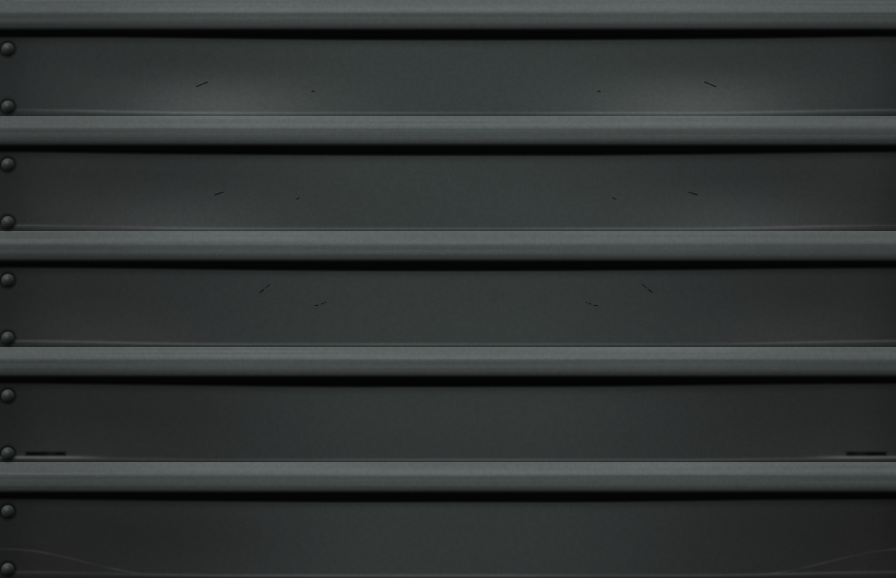
A WebGL 1 fragment shader for this texture:

```glsl
precision highp float;

// Dark painted steel siding: five horizontal courses, each a bright rolled lip,
// a black shadow gap and a flat panel. Courses share one profile along y; noise,
// mirrored dents, nicks and a left column of rivets add the wear.

uniform vec2 u_resolution;

const float COURSES = 5.0;
const float MIRROR_X = 0.509;
const vec3 SHADOW = vec3(0.018, 0.020, 0.020);
const vec3 DARK_STEEL = vec3(0.143, 0.148, 0.147);
const vec3 MID_STEEL = vec3(0.206, 0.226, 0.223);
const vec3 RIB_STEEL = vec3(0.262, 0.282, 0.280);
const vec3 LIP_STEEL = vec3(0.352, 0.373, 0.371);

float hash(vec2 p) {
  vec3 q = fract(vec3(p.xyx) * 0.1031);
  q += dot(q, q.yzx + 33.33);
  return fract((q.x + q.y) * q.z);
}

float noise(vec2 p) {
  vec2 i = floor(p), f = fract(p);
  f = f * f * (3.0 - 2.0 * f);
  return mix(mix(hash(i), hash(i + vec2(1.0, 0.0)), f.x),
             mix(hash(i + vec2(0.0, 1.0)), hash(i + 1.0), f.x), f.y);
}

float bump(float x, float center, float width) {
  float d = (x - center) / width;
  return exp(-d * d);
}

float fill(float d, float soft) {
  return 1.0 - smoothstep(-soft, soft, d);
}

float segment(vec2 p, vec2 a, vec2 b) {
  vec2 pa = p - a, ba = b - a;
  return length(pa - ba * clamp(dot(pa, ba) / dot(ba, ba), 0.0, 1.0));
}

// Flat sheet: dim towards the sides and lower courses, with soft glints at its foot
vec3 panelColor(float side, float f, float row, vec2 uv) {
  float dim = 0.55 + 0.09 * row;
  float lit = 1.08 - dim * smoothstep(0.06, 0.45, side) - 0.09 * row;
  lit += 0.22 * (noise(uv * vec2(5.0, 14.0)) - 0.5);
  vec3 color = mix(DARK_STEEL, MID_STEEL, clamp(lit, -0.2, 1.1));
  float glint = exp(-0.6 * row) * bump(side, 0.27 + 0.05 * row, 0.12);
  color += 0.10 * glint * smoothstep(0.50, 0.97, f);
  return color * (1.0 - 0.18 * bump(side, 0.51, 0.04));
}

// Rolled rib: bright lip on top, then falling away into its own shade
vec3 ribColor(float side, float f, float soft, vec2 uv) {
  vec3 color = mix(LIP_STEEL, RIB_STEEL, smoothstep(0.095, 0.145, f));
  color = mix(color, DARK_STEEL, smoothstep(0.165, 0.268, f));
  color *= 1.0 - 0.10 * bump(f, 0.118, 0.008 + soft);
  color *= 0.95 + 0.10 * noise(uv * vec2(4.0, 260.0));
  return color * (1.02 - 0.12 * smoothstep(0.2, 0.5, side));
}

// Short broken dark nicks, mirrored about the centre of the sheet
float nicks(vec2 p, float aspect, float soft) {
  float mask = 0.0;
  for (int i = 0; i < 6; i++) {
    float k = float(i), row = floor(k / 2.0);
    vec2 c = vec2(aspect * (0.14 + 0.15 * hash(vec2(k, 3.7))),
                  (row + mix(0.42, 0.93, hash(vec2(k, 8.1)))) / COURSES);
    vec2 reach = vec2(0.009, 0.014 * (hash(vec2(k, 5.3)) - 0.3));
    mask = max(mask, fill(segment(p, c - reach, c + reach) - 0.0008, soft));
  }
  return mask * smoothstep(0.25, 0.65, noise(p * 190.0));
}

// Domed rivet head with a dark seat, lit from above
vec3 addRivet(vec3 color, vec2 q, float radius, float soft) {
  float d = length(q) - radius;
  color *= 1.0 - 0.6 * fill(d - 0.003, soft + 0.003);
  float light = clamp(0.55 - 0.5 * dot(q, vec2(0.35, 0.95)) / radius, 0.0, 1.0);
  vec3 dome = mix(SHADOW, RIB_STEEL, light);
  dome += 0.10 * bump(length(q + radius * vec2(0.2, 0.4)), 0.0, radius * 0.35);
  return mix(color, dome, fill(d, soft));
}

void main() {
  vec2 uv = gl_FragCoord.xy / u_resolution;
  float aspect = u_resolution.x / u_resolution.y;
  float soft = 0.9 / u_resolution.y;
  float softRow = soft * COURSES;
  float t = (1.0 - uv.y) * COURSES;
  float row = floor(t), f = fract(t);
  float side = abs(uv.x - MIRROR_X);
  vec2 p = vec2(side * aspect, 1.0 - uv.y);

  // Rib, panel and the slightly bowed black gap between them
  float bow = 0.026 * smoothstep(0.1, 0.5, side) + 0.008 * noise(vec2(uv.x * 6.0, row));
  float gapEnd = 0.350 - bow;
  vec3 color = mix(ribColor(side, f, softRow, uv), panelColor(side, f, row, uv),
                   smoothstep(gapEnd - softRow, gapEnd + softRow, f));
  float gap = smoothstep(0.232, 0.272, f)
            * (1.0 - smoothstep(gapEnd - 0.020, gapEnd + 0.016, f));
  color = mix(color, SHADOW, gap);
  color *= 1.0 - 0.2 * bump(f, gapEnd, 0.045);

  // Bend line at the panel foot and a faint seam above the lip
  float bend = 0.978 - 0.03 * smoothstep(0.25, 0.5, side) * hash(vec2(row, 2.0));
  color += 0.05 * bump(f, bend, 0.006 + softRow) * (0.5 + noise(vec2(uv.x * 9.0, row)));
  color *= 1.0 - 0.14 * bump(f, 0.994, 0.005 + softRow * 0.5);

  // Torn slots in the fourth course, curved scratches in the fifth
  vec2 slot = abs(p - vec2(0.458 * aspect, 3.925 / COURSES)) - vec2(0.034, 0.003);
  float torn = 0.6 + 0.4 * noise(p * vec2(60.0, 20.0));
  color = mix(color, SHADOW, torn * fill(max(slot.x, slot.y), soft + 0.002));
  color += 0.11 * bump(t, 3.955, 0.008 + softRow) * smoothstep(0.38, 0.44, side);
  float curve = 4.97 - 0.22 * smoothstep(0.33, 0.5, side);
  float worn = noise(uv * vec2(45.0, 9.0)) * smoothstep(0.33, 0.38, side);
  color += 0.06 * bump(t, curve, 0.005 + softRow * 0.7) * worn;

  // Nicks, surface grain and rivets
  color = mix(color, SHADOW, 0.8 * nicks(p, aspect, soft));
  color *= 0.97 + 0.06 * noise(uv * vec2(240.0 * aspect, 240.0));
  vec2 rivet = vec2(uv.x * aspect - 0.0135, (fract(t * 2.0 - 0.35) - 0.5) * 0.5 / COURSES);
  color = addRivet(color, rivet, 0.0112, soft);

  gl_FragColor = vec4(clamp(color, 0.0, 1.0), 1.0);
}
```
